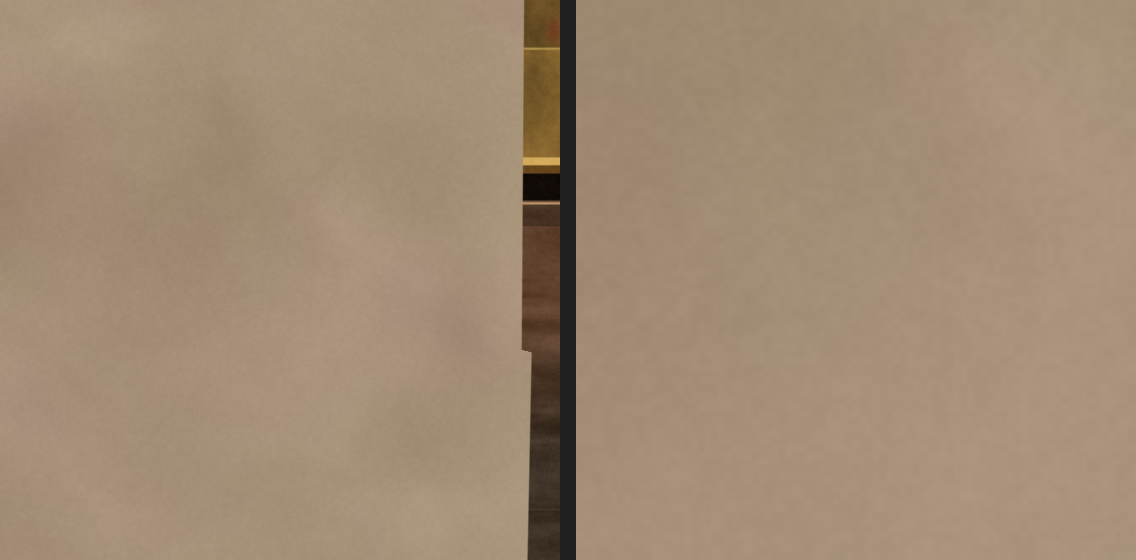
Left, the full canvas; right, a detail of the centre.
This texture is drawn by a three.js fragment shader. Its source:

```glsl
// Draws a softly clouded beige stone slab, with a narrow view of a gilt shelf and dark floor at its right.
#define CLOUD_SCALE 3.2
#define CLOUD_CONTRAST 0.105
#define TINT_CONTRAST 2.6
#define GRAIN_SCALE 250.0
#define GRAIN_CONTRAST 0.026
#define EDGE_BLUR 0.0018
#define STEP_HEIGHT 0.373
#define PINK_STONE vec3(0.655, 0.556, 0.477)
#define OLIVE_STONE vec3(0.645, 0.567, 0.462)
#define GOLD vec3(0.49, 0.37, 0.17)
#define FLOOR_BROWN vec3(0.38, 0.26, 0.18)
#define FLOOR_DARK vec3(0.23, 0.18, 0.135)

varying vec2 vUv;

float hash(vec2 p) {
  vec3 q = fract(vec3(p.xyx) * 0.1031);
  q += dot(q, q.yzx + 33.33);
  return fract((q.x + q.y) * q.z);
}

float noise(vec2 p) {
  vec2 cell = floor(p);
  vec2 f = fract(p);
  f = f * f * (3.0 - 2.0 * f);
  float low = mix(hash(cell), hash(cell + vec2(1.0, 0.0)), f.x);
  float high = mix(hash(cell + vec2(0.0, 1.0)), hash(cell + vec2(1.0)), f.x);
  return mix(low, high, f.y);
}

float fbm(vec2 p) {
  float sum = 0.0;
  float weight = 0.5;
  for (int i = 0; i < 5; i++) {
    sum += weight * noise(p);
    p = mat2(1.6, 1.2, -1.2, 1.6) * p + 7.3;
    weight *= 0.5;
  }
  return sum;
}

// Soft step and soft interval along one axis
float ramp(float x, float edge, float blur) {
  return smoothstep(edge - blur, edge + blur, x);
}

float band(float x, float low, float high) {
  return ramp(x, low, EDGE_BLUR) * (1.0 - ramp(x, high, EDGE_BLUR));
}

// Gaussian patch of unit height
float patchAt(vec2 uv, vec2 centre, vec2 size) {
  vec2 d = (uv - centre) / size;
  return exp(-dot(d, d));
}

// Fine grain in two sizes, centred on zero
float grain(vec2 uv) {
  return 0.6 * noise(uv * GRAIN_SCALE) + 0.4 * noise(uv * GRAIN_SCALE * 0.45 + 31.0) - 0.5;
}

vec3 stone(vec2 uv) {
  // Warped clouds, stronger toward the upper left corner
  vec2 warp = vec2(fbm(uv * 4.0 + 11.0), fbm(uv * 4.0 + 47.0)) - 0.48;
  vec2 p = uv + 0.22 * warp;
  float corner = smoothstep(0.85, 0.1, 0.0) + 1.0 - smoothstep(0.05, 0.65, length(uv - vec2(0.0, 1.0)));
  corner = clamp(corner - 1.0, 0.0, 1.0);
  float cloud = fbm(p * CLOUD_SCALE + 3.0) - 0.48;
  float wisps = fbm(p * CLOUD_SCALE * 2.6 + 19.0) - 0.48;
  float tint = 0.45 + TINT_CONTRAST * (fbm(p * 2.7 + 63.0) - 0.48) + 0.35 * corner;

  vec3 color = mix(PINK_STONE, OLIVE_STONE, clamp(tint, 0.0, 1.0));
  float light = CLOUD_CONTRAST * (cloud * (0.8 + 0.5 * corner) + wisps * (0.35 + 0.9 * corner));

  // Broad light and shade across the slab
  light += 0.032 * smoothstep(0.65, 0.95, uv.x) - 0.008;
  light -= 0.032 * patchAt(p, vec2(0.42, 0.73), vec2(0.09, 0.11));
  light -= 0.016 * patchAt(p, vec2(0.79, 0.46), vec2(0.09, 0.3));
  light += 0.026 * patchAt(p, vec2(0.8, 0.11), vec2(0.12, 0.04));
  light += 0.03 * patchAt(p, vec2(0.17, 0.93), vec2(0.09, 0.07));
  color += light;
  color.b += 0.012 * corner;
  return color + GRAIN_CONTRAST * grain(uv);
}

vec3 background(vec2 uv) {
  float y = uv.y;
  // Floor darkens downward under stretched streaks
  float streaks = fbm(uv * vec2(9.0, 38.0)) - 0.48;
  float fall = 1.0 - smoothstep(0.16, 0.5, y + 0.1 * streaks);
  vec3 color = mix(FLOOR_BROWN, FLOOR_DARK, fall) + 0.16 * streaks;
  color *= 1.0 - 0.3 * band(y, 0.596, 0.634);
  color += 0.07 * band(y, 0.089, 0.091);

  // Gilt panel with faint mottling, and a duller panel above
  float mottle = fbm(uv * vec2(26.0, 18.0)) - 0.48;
  vec3 panel = GOLD * (0.97 + 0.5 * mottle + 0.14 * smoothstep(0.94, 1.0, uv.x));
  panel = mix(panel, vec3(0.40, 0.30, 0.14) * (1.0 + 0.5 * mottle), ramp(y, 0.914, EDGE_BLUR));
  vec3 rust = vec3(0.43, 0.20, 0.11);
  panel = mix(panel, rust, 0.7 * patchAt(uv, vec2(0.99, 0.945), vec2(0.014, 0.022)));
  color = mix(color, panel, ramp(y, 0.70, EDGE_BLUR));

  // Shelf lip, shadow gap and bright rails
  color = mix(color, vec3(0.40, 0.27, 0.11), band(y, 0.69, 0.705));
  color = mix(color, vec3(0.83, 0.67, 0.36), band(y, 0.705, 0.719));
  color = mix(color, vec3(0.065, 0.04, 0.025), band(y, 0.642, 0.69));
  color = mix(color, vec3(0.72, 0.58, 0.42), band(y, 0.635, 0.639));
  color = mix(color, vec3(0.67, 0.55, 0.29), band(y, 0.911, 0.915));
  return color + 1.5 * GRAIN_CONTRAST * grain(uv);
}

void main() {
  // The slab edge leans a little and steps outward at its lower part
  float upperEdge = mix(0.929, 0.936, vUv.y);
  float lowerEdge = 0.942 + 0.02 * vUv.y;
  float edge = mix(lowerEdge, upperEdge, ramp(vUv.y, STEP_HEIGHT, 0.003));
  float outside = ramp(vUv.x, edge, EDGE_BLUR);
  vec3 color = mix(stone(vUv), background(vUv), outside);
  gl_FragColor = vec4(clamp(color, 0.0, 1.0), 1.0);
}
```
